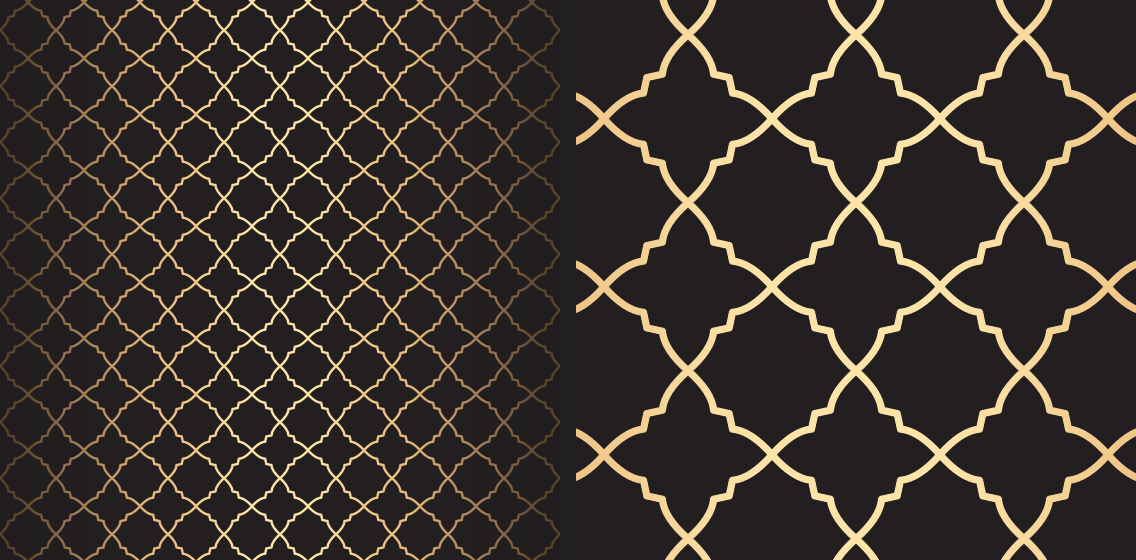
Left, the full canvas; right, a detail of the centre.
Reproduce this pattern procedurally as a Shadertoy shader.

```glsl
// Moorish quatrefoil trellis: thin gold strands crossing on a near-black ground.
// Each repeat is folded by its mirror lines to one lobe arc plus one stair tread,
// drawn as a distance; a mirrored horizontal ramp gives the metallic sheen.

const float REPEATS = 10.0;                    // whole repeats across and down
const vec2  SHIFT = vec2(0.0, 0.46);           // lattice origin, in repeats
const float LINE_WIDTH = 0.0043;               // share of the canvas
const int   ARC_STEPS = 8;

// Strand points in half repeats, from a crossing to the middle of the stair
const vec2 CROSSING   = vec2(0.0, 0.0);
const vec2 LOBE_PULL  = vec2(0.285, 0.25);
const vec2 STAIR_FOOT = vec2(0.305, 0.47);
const vec2 STAIR_NOSE = vec2(0.49, 0.51);

const vec3 GROUND = vec3(0.137, 0.122, 0.126);
const vec3 CREAM  = vec3(0.99, 0.89, 0.66);
const vec3 GOLD   = vec3(0.93, 0.75, 0.50);
const vec3 BRONZE = vec3(0.68, 0.53, 0.36);
const vec3 UMBER  = vec3(0.34, 0.26, 0.16);
const float EDGE_SHADE = 0.06;                 // darkening of the ground at the sides

float segmentDistance(vec2 p, vec2 a, vec2 b) {
    vec2 pa = p - a, ba = b - a;
    return length(pa - ba * clamp(dot(pa, ba) / dot(ba, ba), 0.0, 1.0));
}

vec2 lobeArc(float t) {
    return mix(mix(CROSSING, LOBE_PULL, t), mix(LOBE_PULL, STAIR_FOOT, t), t);
}

// Distance to the strands, in half repeats
float trellisDistance(vec2 uv) {
    vec2 cell = uv * REPEATS - SHIFT;
    vec2 q = 2.0 * abs(fract(cell + 0.5) - 0.5);
    if (q.x + q.y > 1.0) q = 1.0 - q.yx;       // mirror across the stair nose

    float d = segmentDistance(q, STAIR_FOOT, STAIR_NOSE);
    vec2 from = CROSSING;
    for (int i = 1; i <= ARC_STEPS; i++) {
        vec2 to = lobeArc(float(i) / float(ARC_STEPS));
        d = min(d, segmentDistance(q, from, to));
        from = to;
    }
    return d;
}

// Metal ramp: 0 at the bright middle, 1 at the dim sides
vec3 metalColor(float side) {
    vec3 c = mix(CREAM, GOLD, smoothstep(0.08, 0.42, side));
    c = mix(c, BRONZE, smoothstep(0.38, 0.72, side));
    return mix(c, UMBER, smoothstep(0.62, 1.0, side));
}

void mainImage(out vec4 fragColor, in vec2 fragCoord) {
    vec2 uv = fragCoord / iResolution.xy;
    float side = abs(2.0 * uv.x - 1.0);

    // Signed distance to the line edge, in canvas units
    float edge = trellisDistance(uv) * 0.5 / REPEATS - 0.5 * LINE_WIDTH;
    float pixel = 1.0 / iResolution.y;
    float line = 1.0 - smoothstep(-0.6 * pixel, 0.6 * pixel, edge);

    vec3 ground = GROUND * (1.0 - EDGE_SHADE * smoothstep(0.5, 1.0, side));
    fragColor = vec4(mix(ground, metalColor(side), line), 1.0);
}
```
